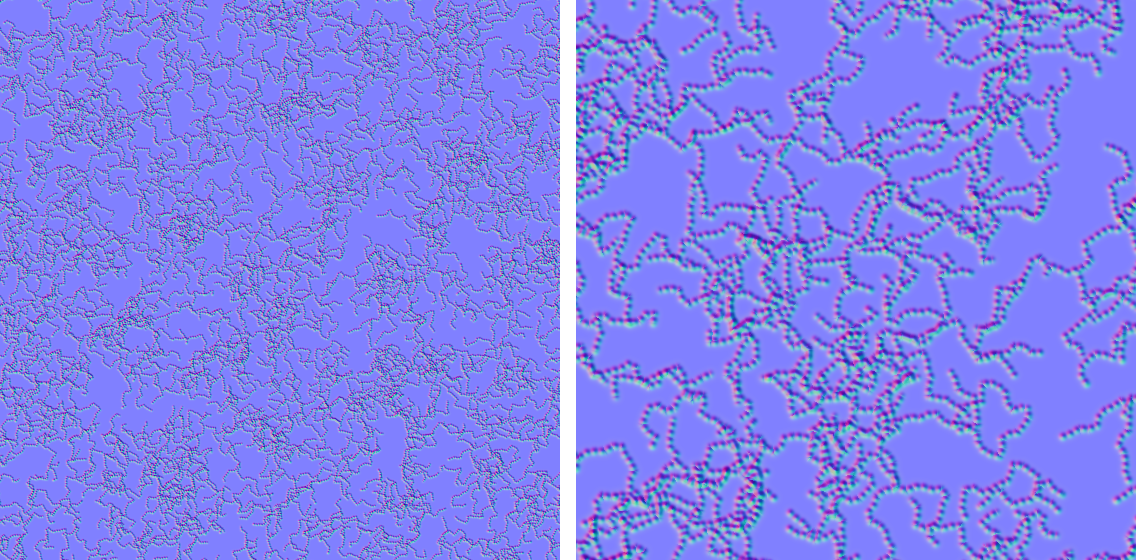
Left, the full canvas; right, a detail of the centre.
Reproduce this texture map procedurally as a Shadertoy shader.

```glsl
// Normal map of clustered, beaded hairline worms wandering over a flat sheet.

const float CELLS = 12.0;   // start cells across the canvas
const float STEP = 0.0055;  // length of one worm segment
const float WIDTH = 0.0018; // groove radius

vec3 hash3(vec2 p) {
    vec3 q = fract(p.xyx * vec3(0.1031, 0.1030, 0.0973));
    q += dot(q, q.yxz + 33.33);
    return fract((q.xxy + q.yzz) * q.zyx);
}

float corner(vec2 cell, vec2 offset) {
    return dot(hash3(cell + 71.0).xy * 2.0 - 1.0, offset);
}

float gradientNoise(vec2 p) {
    vec2 i = floor(p), f = p - i;
    vec2 u = f * f * f * (f * (f * 6.0 - 15.0) + 10.0);
    vec2 e = vec2(1, 0);
    return mix(mix(corner(i, f), corner(i + e, f - e), u.x),
               mix(corner(i + e.yx, f - e.yx), corner(i + 1.0, f - 1.0), u.x), u.y);
}

// Slope (xy), depth (z) and halo (w) of one worm that grows both ways from its start.
vec4 wormGroove(vec2 p, vec2 start, vec3 seed, float segments) {
    float nearest = 1.0, arc = 0.0;
    vec2 across = vec2(1), tangent = vec2(1, 0);
    for (float side = -1.0; side < 2.0; side += 2.0) {
        vec2 at = start;
        for (float i = 0.5; i < segments; i++) {
            float k = i * side;
            float heading = 6.283 * seed.x + k * (seed.y - 0.5) * 0.5
                + 0.9 * sin(k * (0.5 + 0.5 * seed.z) + seed.y * 40.0)
                + 0.5 * sin(k * 1.9 + seed.z * 50.0);
            vec2 dir = vec2(cos(heading), sin(heading));
            float along = clamp(dot(p - at, dir) * side, 0.0, STEP);
            vec2 offset = p - at - dir * side * along;
            float d = dot(offset, offset);
            if (d < nearest) {
                nearest = d;
                across = offset;
                tangent = dir;
                arc = side * ((i - 0.5) * STEP + along);
            }
            at += dir * side * STEP;
        }
    }
    float ratio = nearest / (WIDTH * WIDTH);
    float depth = exp(-ratio);
    float bead = arc * 6.283 / 0.0045;
    vec2 slope = 2.0 * across / WIDTH * (0.75 + 0.25 * cos(bead)) + tangent * 0.7 * sin(bead);
    return vec4(slope * depth, depth, exp(-ratio * 0.3));
}

void mainImage(out vec4 fragColor, in vec2 fragCoord) {
    vec2 p = fragCoord / iResolution.y;
    vec2 home = floor(p * CELLS);
    vec4 groove = vec4(0);

    // Sum the worms that start in this cell and its neighbours
    for (int c = 0; c < 9; c++) {
        vec2 cell = home + vec2(c % 3 - 1, c / 3 - 1);
        for (float w = 0.0; w < 11.0; w++) {
            vec3 place = hash3(cell + w * vec2(37.0, 59.0) + 5.0);
            vec2 start = (cell + place.xy) / CELLS;
            float segments = floor(6.0 + 9.0 * place.z);
            if (distance(p, start) > segments * STEP + 0.005) continue;

            // Noise thins the worms into clusters and bare patches
            vec3 seed = hash3(cell * 1.7 + w * vec2(23.0, 41.0) + 113.0);
            float density = 0.6 + 1.1 * gradientNoise(start * 9.0);
            if (fract(seed.x * 17.0 + seed.z * 5.0) > density) continue;
            groove += wormGroove(p, start, seed, segments);
        }
    }

    // Encode the tilted normal, then add the pale rim and the dull groove floor
    vec3 normal = normalize(vec3(-0.85 * groove.xy, 1.0));
    vec3 color = normal * 0.5 + 0.5;
    color += vec3(0.08, 0.09, -0.06) * min(groove.w, 1.0);
    color -= vec3(0.13, 0.13, 0.06) * min(groove.z, 1.0);
    fragColor = vec4(color, 1.0);
}
```
